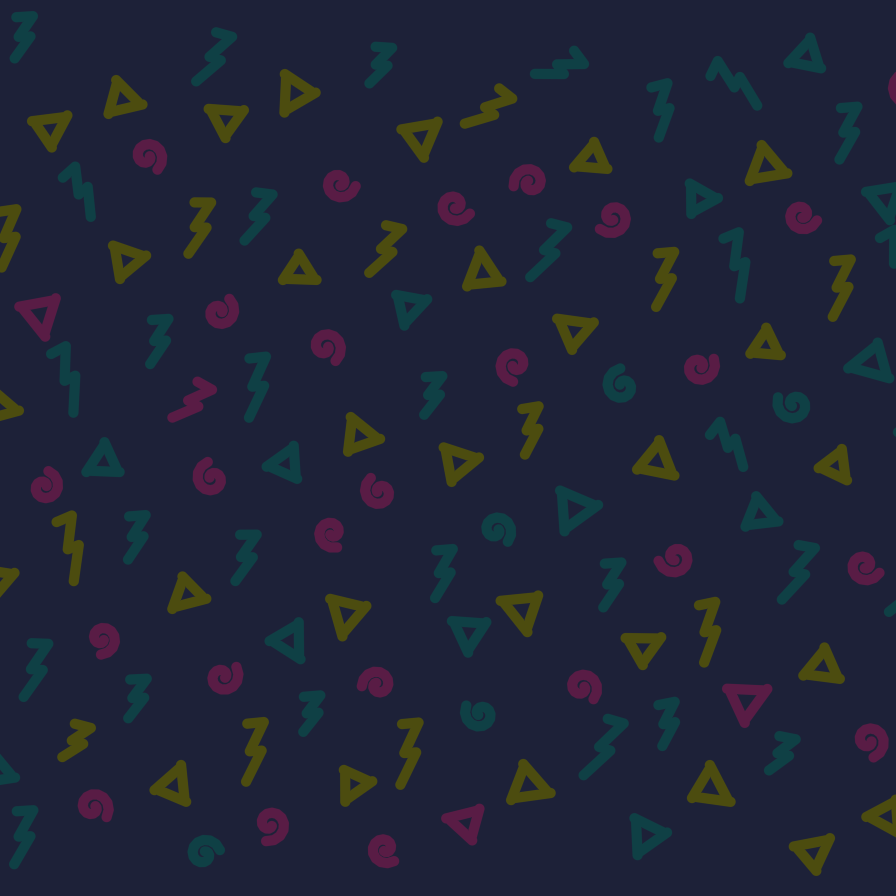
This pattern is drawn by a WebGL 2 fragment shader. Its source:

```glsl
#version 300 es
precision highp float;
// Dim retro confetti: scattered zigzags, hollow triangles and spirals on navy.

uniform vec2 u_resolution;
out vec4 fragColor;

const float TAU = 6.2831853;
const float CELL = 0.09;         // spacing of the scatter lattice
const float LATTICE_TILT = 0.42; // hides the rows of the lattice
const float JITTER = 0.32;
const float EDGE_MARGIN = 0.04;  // kept clear at top and bottom
const float STROKE = 0.0057;     // half the line width

const vec3 NAVY = vec3(0.113, 0.130, 0.220);
const vec3 TEAL = vec3(0.060, 0.250, 0.270);
const vec3 OLIVE = vec3(0.300, 0.300, 0.060);
const vec3 PLUM = vec3(0.350, 0.110, 0.270);

float hash(vec2 id, float salt) {
    vec3 p = fract(vec3(id, salt) * vec3(0.1031, 0.1130, 0.0973));
    p += dot(p, p.yzx + 33.33);
    return fract((p.x + p.y) * p.z);
}

mat2 rotation(float angle) {
    float c = cos(angle), s = sin(angle);
    return mat2(c, s, -s, c);
}

vec2 polar(float radius, float angle) {
    return radius * vec2(cos(angle), sin(angle));
}

float segment(vec2 p, vec2 a, vec2 b) {
    vec2 ap = p - a, ab = b - a;
    return length(ap - ab * clamp(dot(ap, ab) / dot(ab, ab), 0.0, 1.0));
}

// Distance to a four-stroke lightning bolt
float zigzag(vec2 p, vec2 size) {
    const vec2 corners[5] = vec2[5](vec2(-0.4, 0.95), vec2(0.65, 1.0),
        vec2(-0.25, 0.02), vec2(0.5, 0.04), vec2(-0.5, -1.0));
    float d = 1.0;
    for (int i = 0; i < 4; i++)
        d = min(d, segment(p, corners[i] * size, corners[i + 1] * size));
    return d;
}

vec2 triangleCorner(int i, float radius, vec2 id) {
    float k = float(i % 3);
    float wobble = mix(0.88, 1.14, hash(id, 20.0 + k));
    return polar(radius * wobble, k * TAU / 3.0);
}

// Distance to an uneven triangle whose strokes slightly overshoot
float triangle(vec2 p, float radius, vec2 id) {
    float d = 1.0;
    for (int i = 0; i < 3; i++) {
        vec2 a = triangleCorner(i, radius, id);
        vec2 b = triangleCorner(i + 1, radius, id);
        d = min(d, segment(p, a, mix(a, b, 1.05)));
    }
    return d;
}

// Distance to a spiral of a little more than one turn
float spiral(vec2 p, float radius, float turns) {
    const int STEPS = 16;
    float d = 1.0;
    vec2 previous = vec2(0.17 * radius, 0.0);
    for (int i = 1; i <= STEPS; i++) {
        float t = float(i) / float(STEPS);
        vec2 next = polar(radius * mix(0.17, 1.0, t), TAU * turns * t);
        d = min(d, segment(p, previous, next));
        previous = next;
    }
    return d;
}

// Picks the shape and colour of one lattice cell and lays it over the base
vec3 drawPiece(vec3 base, vec2 p, vec2 id, float pixel) {
    float kind = fract(dot(id, vec2(0.7549, 0.5698)) + 0.15 * hash(id, 3.0));
    float size = hash(id, 4.0);
    float spin = hash(id, 5.0);
    float d;
    vec3 ink;
    if (kind < 0.36) {
        float lean = 2.0 * spin - 1.0;
        vec2 extent = vec2(0.0175, mix(0.020, 0.036, size));
        d = zigzag(rotation(1.1 * lean * lean * lean) * p, extent);
        ink = kind < 0.24 ? TEAL : kind < 0.34 ? OLIVE : PLUM;
    } else if (kind < 0.72) {
        d = triangle(rotation(TAU * spin) * p, mix(0.0185, 0.0235, size), id);
        ink = kind < 0.60 ? OLIVE : kind < 0.68 ? TEAL : PLUM;
    } else {
        p.x *= hash(id, 6.0) < 0.5 ? -1.0 : 1.0;
        d = spiral(rotation(TAU * spin) * p, mix(0.0175, 0.0200, size), 1.15);
        ink = kind < 0.96 ? PLUM : TEAL;
    }
    float coverage = 1.0 - smoothstep(-0.7 * pixel, 0.7 * pixel, d - STROKE);
    return mix(base, ink, coverage);
}

void main() {
    vec2 uv = gl_FragCoord.xy / u_resolution.y;
    mat2 tilt = rotation(LATTICE_TILT);
    vec2 home = floor(transpose(tilt) * uv / CELL);
    vec3 color = NAVY;

    // Nearby cells, since pieces reach past their own cell
    for (int y = -1; y <= 1; y++)
        for (int x = -1; x <= 1; x++) {
            vec2 id = home + vec2(x, y);
            vec2 offset = JITTER * (vec2(hash(id, 1.0), hash(id, 2.0)) - 0.5);
            vec2 center = tilt * (id + 0.5 + offset) * CELL;
            if (abs(center.y - 0.5) < 0.5 - EDGE_MARGIN)
                color = drawPiece(color, uv - center, id, 1.0 / u_resolution.y);
        }
    fragColor = vec4(color, 1.0);
}
```
